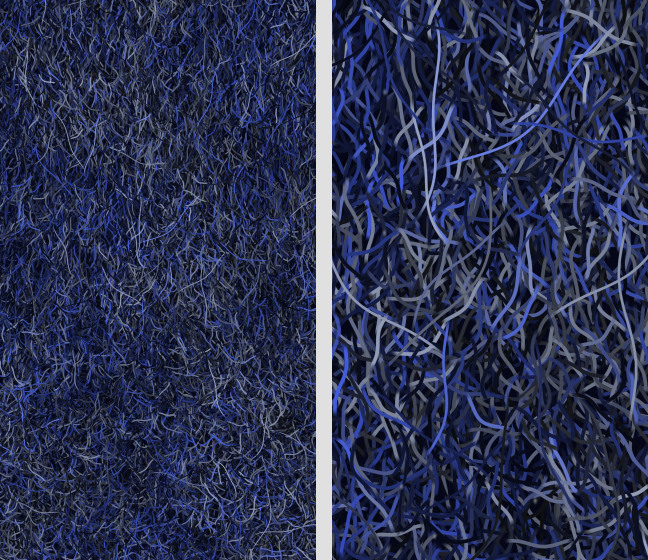
Left: the whole. Right: its middle third, enlarged.
Give the GLSL for this texture, as a Shadertoy shader.

```glsl
const vec3 DEEP_SHADOW = vec3(0.020, 0.028, 0.095);
const vec3 BLUE_WOOL = vec3(0.20, 0.28, 0.68);
const vec3 GREY_WOOL = vec3(0.43, 0.46, 0.54);
const int FELT_LAYERS = 18;
const int STRAND_LAYERS = 3;

vec4 hash4(vec2 p) {
    vec4 q = fract(p.xyxy * vec4(0.1031, 0.1030, 0.0973, 0.1099));
    q += dot(q, q.wzxy + 33.33);
    return fract((q.xxyz + q.yzzw) * q.zywx);
}

mat2 rotation(float angle) {
    float c = cos(angle), s = sin(angle);
    return mat2(c, -s, s, c);
}

// Soft patches from warped sines, about -1 to 1
float patches(vec2 p, float scale, float phase) {
    vec2 q = p * scale + phase;
    q += 0.8 * sin(q.yx * 1.3 + phase);
    return 0.5 * sin(q.x + 0.4 * q.y) + 0.3 * sin(1.9 * q.y - q.x)
         + 0.2 * sin(3.7 * q.x + 1.1 * q.y);
}

// Coverage of one bent, wavy hair lying along local y
float hair(vec2 q, float halfLength, float halfWidth, float bend, float phase, float pixel) {
    float t = q.y / halfLength;
    float curve = halfLength * (bend * (t * t - 0.4) + 0.06 * sin(4.0 * t + phase));
    float slope = 2.0 * bend * t + 0.24 * cos(4.0 * t + phase);
    float d = abs(q.x - curve) / sqrt(1.0 + slope * slope);
    float body = 1.0 - smoothstep(halfWidth - 0.7 * pixel, halfWidth + 0.7 * pixel, d);
    return body * (1.0 - smoothstep(0.75, 1.0, abs(t)));
}

// Dark hairs lean to blue, light ones to grey
vec3 woolColor(float shade, float tint) {
    float grey = smoothstep(0.25, 0.95, tint + 0.35 * (shade - 0.5));
    return mix(BLUE_WOOL, GREY_WOOL, grey) * shade;
}

// One layer of scattered hairs laid over the colour below
vec3 addHairs(vec3 below, vec2 p, float size, float seed, float chance,
              float halfWidth, float gain, float pixel) {
    vec2 shift = hash4(vec2(seed, 7.0)).xy * size;
    vec2 home = floor((p + shift) / size);
    vec3 color = below;
    for (int x = -1; x <= 1; x++) {
        for (int y = -1; y <= 1; y++) {
            vec2 cell = home + vec2(x, y);
            vec4 a = hash4(cell + seed * 37.0 + 100.0);
            vec4 b = hash4(cell + seed * 53.0 + 411.0);
            if (b.w > chance) continue;
            vec2 center = (cell + a.xy) * size - shift;

            // Mostly upright, more tangled toward the bottom
            float spread = mix(1.75, 1.05, smoothstep(0.1, 0.75, center.y));
            float angle = (a.z + a.w + b.x - 1.5) * spread
                        + 0.22 * patches(center, 9.0, 2.0);
            vec2 q = rotation(angle) * (p - center);

            float halfLength = size * mix(0.5, 0.93, b.y);
            float bend = (a.z - a.x) * 0.45;
            float cover = hair(q, halfLength, halfWidth, bend, 6.283 * a.w, pixel);

            float shade = mix(0.13, 1.28, pow(b.z, 1.35)) * gain;
            shade *= 1.0 + 0.16 * patches(center, 14.0, 5.0);
            float tint = fract(a.x * 7.0 + b.y * 5.0) + 0.22 * patches(center, 11.0, 1.0);
            color = mix(color, woolColor(shade, tint), cover);
        }
    }
    return color;
}

// Sparse pale flecks
float flecks(vec2 p, float size, float pixel) {
    vec2 cell = floor(p / size);
    vec4 h = hash4(cell + 900.0);
    vec2 center = (cell + 0.25 + 0.5 * h.xy) * size;
    float d = length((p - center) * vec2(1.0, 0.65));
    return step(0.86, h.z) * (1.0 - smoothstep(0.0, 0.0012 + pixel, d));
}

void mainImage(out vec4 fragColor, in vec2 fragCoord) {
    float pixel = 1.0 / iResolution.y;
    vec2 p = fragCoord * pixel;
    vec3 color = DEEP_SHADOW;

    // Dense felt, dim below and bright on top
    for (int i = 0; i < FELT_LAYERS; i++) {
        float depth = float(i) / float(FELT_LAYERS - 1);
        float size = mix(0.022, 0.029, fract(float(i) * 0.618));
        color = addHairs(color, p, size, float(i) + 1.0, 1.0, 0.0011,
                         mix(0.55, 1.0, depth), pixel);
    }

    // Long loose strands
    for (int i = 0; i < STRAND_LAYERS; i++) {
        color = addHairs(color, p, 0.075, float(i) + 31.0, 0.6, 0.0008, 1.1, pixel);
    }

    color = mix(color, vec3(0.58, 0.62, 0.70), 0.6 * flecks(p, 0.03, pixel));
    fragColor = vec4(color, 1.0);
}
```
